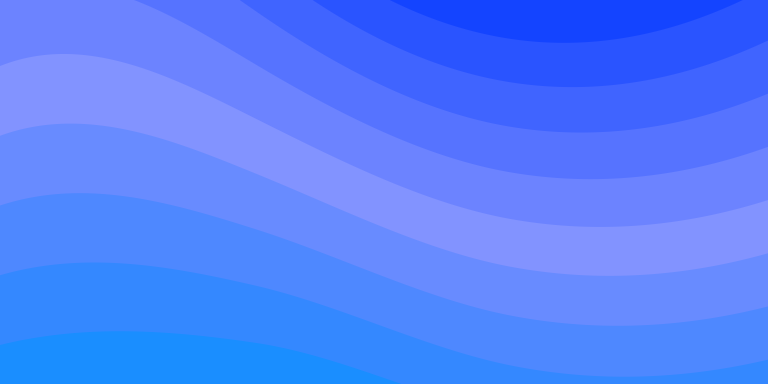
This background is drawn by a WebGL 2 fragment shader. Its source:

```glsl
#version 300 es
precision highp float;
// Layered blue waves: ten flat bands sweeping from a crest at left to a trough at right.

#define DEEP vec3(0.08, 0.267, 1.0)
#define PALE vec3(0.51, 0.576, 1.0)
#define SKY vec3(0.102, 0.555, 1.0)
#define GREEN_SAG 0.034
#define EDGES 9
#define PALE_BAND 5.0

uniform vec2 u_resolution;
out vec4 fragColor;

// Cubic through a and b with end slopes sa and sb.
vec3 hermite(vec3 a, vec3 sa, vec3 b, vec3 sb, float t) {
    float t2 = t * t, t3 = t2 * t;
    return a * (2.0 * t3 - 3.0 * t2 + 1.0) + sa * (t3 - 2.0 * t2 + t)
         + b * (3.0 * t2 - 2.0 * t3) + sb * (t3 - t2);
}

// Depth of the central wave, spacing of its neighbours, and growth of that spacing.
vec3 waveShape(float x) {
    vec3 p0 = vec3(0.172, 0.1816, 0.0),     s0 = vec3(-0.265, 0.021, 0.001);
    vec3 p1 = vec3(0.3094, 0.1419, 0.001),  s1 = vec3(0.333, -0.0625, 0.001);
    vec3 p2 = vec3(0.571, 0.1229, 0.0014),  s2 = vec3(0.117, 0.005, 0.0);
    vec3 p3 = vec3(0.521, 0.1385, 0.0),     s3 = vec3(-0.211, 0.026, -0.0026);
    float u = 3.0 * x;
    if (u < 1.0) return hermite(p0, s0, p1, s1, u);
    if (u < 2.0) return hermite(p1, s1, p2, s2, u - 1.0);
    return hermite(p2, s2, p3, s3, u - 2.0);
}

// Depth below the top edge of wave k, counted from the central one.
float waveDepth(vec3 shape, float k) {
    return shape.x + k * (shape.y + k * shape.z);
}

// Deep blue to pale violet, then on to sky blue.
vec3 bandColor(float band) {
    if (band <= PALE_BAND) return mix(DEEP, PALE, band / PALE_BAND);
    float t = (band - PALE_BAND) / (float(EDGES) - PALE_BAND);
    vec3 color = mix(PALE, SKY, t);
    color.g -= GREEN_SAG * 4.0 * t * (1.0 - t);
    return color;
}

void main() {
    vec2 uv = gl_FragCoord.xy / u_resolution;
    float depth = 1.0 - uv.y;
    float pixel = 1.0 / u_resolution.y;
    float stepX = 1.0 / u_resolution.x;
    vec3 shape = waveShape(uv.x);
    vec3 nextShape = waveShape(uv.x + stepX);

    // Lay each lower band over the ones above it.
    vec3 color = bandColor(0.0);
    for (int i = 0; i < EDGES; i++) {
        float k = float(i) - 4.0;
        float edge = waveDepth(shape, k);
        float slope = (waveDepth(nextShape, k) - edge) / pixel;
        float dist = (depth - edge) / (pixel * sqrt(1.0 + slope * slope));
        color = mix(color, bandColor(float(i) + 1.0), clamp(dist + 0.5, 0.0, 1.0));
    }
    fragColor = vec4(color, 1.0);
}
```
